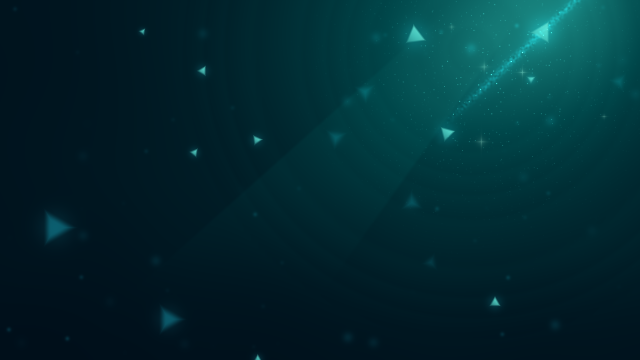
Write a Shadertoy shader that draws this background.

```glsl
// Deep teal backdrop: ringed glow, slanted light shaft, sparkling streak and drifting triangular shards.

const vec2 GLOW_CENTER = vec2(1.36, 0.90);
const vec2 RING_CENTER = vec2(1.31, 0.86);
const vec2 STREAK_HEAD = vec2(1.60, 1.00);
const vec2 STREAK_TAIL = vec2(1.22, 0.64);
const vec3 SHARD_TINT = vec3(0.36, 0.80, 0.73);
const vec3 SOFT_TINT = vec3(0.07, 0.46, 0.50);
const vec3 STAR_TINT = vec3(0.46, 0.48, 0.40);

// Shards: centre, size, angle of one tip
const vec4 SHARP_SHARDS[10] = vec4[10](
    vec4(1.153, 0.900, 0.029, 1.70), vec4(1.507, 0.910, 0.031, 1.05),
    vec4(1.241, 0.630, 0.021, 0.25), vec4(0.713, 0.611, 0.013, 0.10),
    vec4(0.563, 0.803, 0.013, 3.14), vec4(0.396, 0.912, 0.008, 3.00),
    vec4(0.540, 0.576, 0.011, 0.90), vec4(1.375, 0.159, 0.015, 1.57),
    vec4(1.475, 0.780, 0.010, 2.60), vec4(0.716, 0.002, 0.011, 1.57));
const vec4 SOFT_SHARDS[7] = vec4[7](
    vec4(0.153, 0.368, 0.046, 0.0), vec4(0.468, 0.113, 0.035, 0.0),
    vec4(1.144, 0.437, 0.021, 1.6), vec4(0.933, 0.618, 0.021, 0.4),
    vec4(1.014, 0.745, 0.020, 0.6), vec4(1.720, 0.773, 0.016, 0.9),
    vec4(1.197, 0.271, 0.014, 1.2));
const vec3 STARS[5] = vec3[5]( // centre, size
    vec3(1.337, 0.606, 0.024), vec3(1.345, 0.814, 0.020),
    vec3(1.451, 0.799, 0.019), vec3(1.255, 0.925, 0.012),
    vec3(1.678, 0.676, 0.011));

vec2 hash2(vec2 p) {
    vec3 q = fract(p.xyx * vec3(0.1031, 0.1030, 0.0973));
    q += dot(q, q.yzx + 33.33);
    return fract((q.xx + q.yz) * q.zy);
}

float gradientDot(vec2 cell, vec2 offset) {
    return dot(hash2(cell) * 2.0 - 1.0, offset);
}

float gradientNoise(vec2 p) {
    vec2 i = floor(p), f = fract(p), u = f * f * (3.0 - 2.0 * f);
    vec2 e = vec2(1.0, 0.0);
    return mix(mix(gradientDot(i, f), gradientDot(i + e, f - e), u.x),
               mix(gradientDot(i + e.yx, f - e.yx), gradientDot(i + 1.0, f - 1.0), u.x), u.y);
}

float gauss(float d, float width) {
    return exp(-d * d / (width * width));
}

// Signed side of the line a to b; positive on its left
float lineSide(vec2 p, vec2 a, vec2 b) {
    vec2 dir = normalize(b - a);
    return dot(p - a, vec2(-dir.y, dir.x));
}

float triangle(vec2 p, float size, float angle) {
    float d = -10.0;
    for (int k = 0; k < 3; k++) {
        float a = angle + 3.14159 + float(k) * 2.0944;
        d = max(d, dot(p, vec2(cos(a), sin(a))));
    }
    return d - 0.5 * size;
}

// One random dot per grid cell, most of them faint
float scatter(vec2 p, float cells, float radius, float rarity, float seed) {
    vec2 cell = floor(p * cells);
    vec2 spot = 0.15 + 0.7 * hash2(cell + seed);
    float strength = pow(hash2(cell + seed + 57.0).x, rarity);
    return strength * gauss(length(fract(p * cells) - spot), radius * cells);
}

// Teal ramp from dark navy to mint
vec3 tealRamp(float level) {
    return vec3(0.4 * max(level - 0.28, 0.0), level, 0.86 * level + 0.052);
}

float backgroundLevel(vec2 p) {
    float d = length((p - GLOW_CENTER) * vec2(1.0, 1.13));
    float level = 0.071 + 0.325 * exp(-2.5 * pow(d, 1.4));
    level += 0.19 * gauss(length(p - vec2(1.58, 1.03)), 0.24);
    // Concentric rings, uneven in spacing
    float r = length(p - RING_CENTER);
    float phase = r / 0.082 + 0.35 * sin(r * 17.0);
    float band = smoothstep(0.0, 0.25, fract(phase)) * (1.0 - fract(phase));
    level += (band - 0.4) * 0.013 * smoothstep(0.90, 0.70, r);
    // Light shaft between two slanted edges
    float upper = lineSide(p, vec2(1.157, 0.896), vec2(0.613, 0.410));
    float lower = lineSide(p, vec2(1.204, 0.618), vec2(0.891, 0.178));
    float shaft = smoothstep(-0.005, 0.006, upper) * smoothstep(0.006, -0.006, lower);
    level += 0.030 * shaft * smoothstep(0.15, 0.55, p.y) * smoothstep(1.0, 0.72, p.y);
    level += 0.010 * gradientNoise(p * 3.0);
    return level * mix(0.82, 1.0, smoothstep(0.0, 0.35, p.y));
}

void mainImage(out vec4 fragColor, in vec2 fragCoord) {
    vec2 p = fragCoord / iResolution.y;
    float pixel = 1.0 / iResolution.y;
    vec3 color = tealRamp(backgroundLevel(p));

    // Sparkling streak and the dust around it
    vec2 axis = STREAK_TAIL - STREAK_HEAD;
    float along = dot(p - STREAK_HEAD, axis) / dot(axis, axis);
    float across = lineSide(p, STREAK_HEAD, STREAK_TAIL);
    float fade = smoothstep(1.08, 0.55, along);
    float grain = max(0.7 + 1.5 * gradientNoise(p * 130.0), 0.0);
    color += SOFT_TINT * fade * (0.38 * grain * gauss(across, 0.010) + 0.10 * gauss(across, 0.035));
    float dust = scatter(p, 80.0, 0.0015, 9.0, 3.0) + scatter(p, 37.0, 0.0018, 7.0, 19.0);
    float haze = gauss(length(p - vec2(1.36, 0.80)), 0.28);
    color += SHARD_TINT * dust * (0.42 * haze + 0.7 * fade * gauss(across, 0.02));

    // Faint drifting motes
    color += SOFT_TINT * (0.24 * scatter(p, 5.0, 0.014, 6.0, 7.0) + 0.3 * scatter(p, 8.0, 0.006, 8.0, 41.0));

    for (int i = 0; i < 7; i++) {
        vec4 s = SOFT_SHARDS[i];
        float body = smoothstep(0.010, -0.012, triangle(p - s.xy, s.z, s.w));
        float opacity = 0.25 + 0.45 * smoothstep(0.012, 0.040, s.z);
        color += SOFT_TINT * opacity * (0.65 * body + 0.25 * gauss(length(p - s.xy), s.z));
    }
    for (int i = 0; i < 10; i++) {
        vec4 s = SHARP_SHARDS[i];
        vec2 q = p - s.xy;
        float body = smoothstep(1.3 * pixel, -1.3 * pixel, triangle(q, s.z, s.w));
        float shade = 0.68 + 0.3 * clamp(dot(q, vec2(0.6, 0.8)) / s.z, -1.0, 1.0);
        color = mix(color, SHARD_TINT, body * shade);
        color += SOFT_TINT * 0.25 * gauss(length(q), s.z * 1.3);
    }
    for (int i = 0; i < 5; i++) {
        vec2 q = abs(p - STARS[i].xy) / STARS[i].z;
        float rays = exp(-2.5 * (q.x + q.y) - 12.0 * min(q.x, q.y));
        color += STAR_TINT * (0.55 * rays + 0.15 * gauss(length(q), 0.5));
    }
    fragColor = vec4(clamp(color, 0.0, 1.0), 1.0);
}
```
